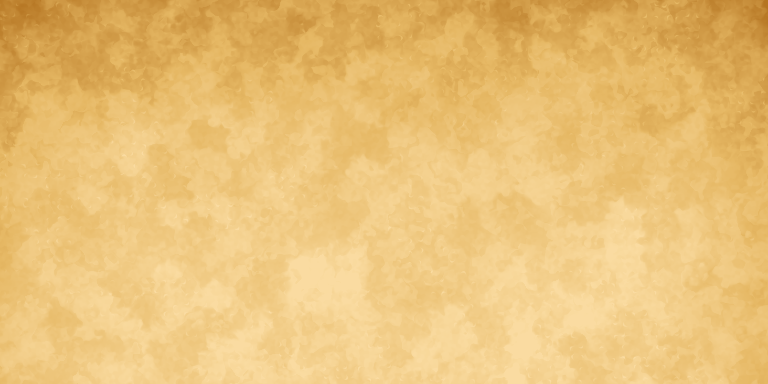
Reproduce this texture procedurally as a WebGL 1 fragment shader.

```glsl
precision highp float;
uniform vec2 u_resolution;

// Colour ramp of the paper
const vec3 UMBER = vec3(0.71, 0.46, 0.135);
const vec3 OCHRE = vec3(0.90, 0.72, 0.39);
const vec3 CREAM = vec3(0.98, 0.86, 0.63);

// Broad shading
const float BASE_TONE = 0.89;
const float TOP_SHADE = 0.56;
const float TOP_FALLOFF = 2.4;
const float SIDE_SHADE = 0.26;
const float SIDE_FALLOFF = 4.0;

// Mottling: cells per canvas height and strength of each layer
const float CLOUD_SCALE = 5.5;
const float CLOUD_DEPTH = 0.15;
const float PATCH_SCALE = 15.0;
const float PATCH_DEPTH = 0.16;
const float FLAKE_SCALE = 44.0;
const float FLAKE_DEPTH = 0.10;
const float GRAIN_SCALE = 95.0;
const float GRAIN_DEPTH = 0.08;
const float CELL_SHARPNESS = 7.0;

// Raggedness of the patch outlines
const float RAGGED_SCALE = 48.0;
const float RAGGED_REACH = 0.032;

// Pale flecks
const float FLECK_SCALE = 36.0;
const float FLECK_SHARE = 0.5;
const float FLECK_GAIN = 0.16;
const vec2 FLECK_SIZE = vec2(0.20, 0.075);

float hash(vec2 p) {
  return fract(sin(dot(p, vec2(127.1, 311.7))) * 43758.55);
}

vec2 hash2(vec2 p) {
  return vec2(hash(p), hash(p + 57.3));
}

// Soft cellular noise centred on zero: blended tones of scattered points
float cells(vec2 p) {
  vec2 id = floor(p);
  vec2 f = p - id;
  float sum = 0.0;
  float total = 0.0;
  for (int j = -1; j <= 1; j++) {
    for (int i = -1; i <= 1; i++) {
      vec2 g = vec2(float(i), float(j));
      vec2 d = g + hash2(id + g) - f;
      float w = exp(-CELL_SHARPNESS * dot(d, d));
      sum += w * hash(id + g + 19.7);
      total += w;
    }
  }
  return sum / total - 0.5;
}

// Small random shifts that fray the patch outlines evenly in all directions
vec2 ragged(vec2 p) {
  vec2 r = p * RAGGED_SCALE;
  return p + RAGGED_REACH * vec2(cells(r + 5.0), cells(r + 91.0));
}

// Short, slightly bent flecks, at most one in each cell
float flecks(vec2 p, float blur) {
  vec2 id = floor(p);
  vec2 d = p - id - mix(vec2(0.3), vec2(0.7), hash2(id + 3.1));
  float angle = 6.2832 * hash(id + 8.4);
  float c = cos(angle);
  float s = sin(angle);
  d = vec2(c * d.x + s * d.y, c * d.y - s * d.x);
  d.y += 2.5 * d.x * d.x;
  float size = mix(0.6, 1.1, hash(id + 31.0));
  float edge = (length(d / (FLECK_SIZE * size)) - 1.0) * FLECK_SIZE.y * size;
  float shape = 1.0 - smoothstep(-blur, blur, edge);
  return shape * step(hash(id + 44.0), FLECK_SHARE);
}

vec3 paper(float tone) {
  float t = clamp(tone, 0.0, 1.0) * 2.0;
  return t < 1.0 ? mix(UMBER, OCHRE, t) : mix(OCHRE, CREAM, t - 1.0);
}

void main() {
  vec2 uv = gl_FragCoord.xy / u_resolution;
  vec2 p = gl_FragCoord.xy / u_resolution.y;
  vec2 q = ragged(p);

  // Dark top and sides
  float tone = BASE_TONE - TOP_SHADE * pow(uv.y, TOP_FALLOFF);
  tone -= SIDE_SHADE * pow(abs(2.0 * uv.x - 1.0), SIDE_FALLOFF);

  // Mottling from broad clouds to fine grain
  float cloud = cells(q * CLOUD_SCALE);
  float blotch = cells(q * PATCH_SCALE + 11.0);
  float flake = cells(q * FLAKE_SCALE + 23.0);
  tone += CLOUD_DEPTH * cloud + PATCH_DEPTH * blotch;
  tone += FLAKE_DEPTH * (smoothstep(-0.25, 0.25, flake + 0.6 * blotch) - 0.5);
  tone += GRAIN_DEPTH * cells(p * GRAIN_SCALE + 37.0);

  // Flecks gather in some patches and fade out in others
  float blur = 0.6 * FLECK_SCALE / u_resolution.y;
  float gather = smoothstep(-0.15, 0.25, cells(p * 7.0 + 71.0));
  tone += FLECK_GAIN * gather * flecks(p * FLECK_SCALE, blur);

  gl_FragColor = vec4(paper(tone), 1.0);
}
```
